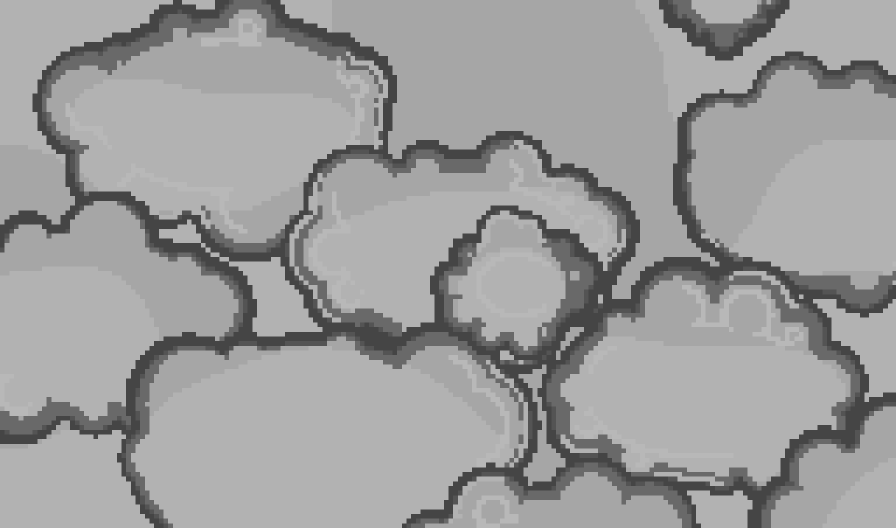
Give the GLSL for this texture, as a WebGL 2 fragment shader.

```glsl
#version 300 es
precision highp float;

uniform vec2 u_resolution;
out vec4 fragColor;

const float TAU = 6.28319;
const float CELLS = 113.0;   // mosaic cells per canvas height
const int CLOUDS = 8;
const int ISLANDS = 2;
const int LOBES = 11;

const float INK = 0.27;
const float SOFT_INK = 0.33;
const float SHADE = 0.41;
const float BODY = 0.65;
const float LIGHT = 0.70;

float hash(vec2 p) {
    vec3 q = fract(p.xyx * 0.1031);
    q += dot(q, q.yzx + 33.33);
    return fract((q.x + q.y) * q.z);
}

float noise(vec2 p) {
    vec2 cell = floor(p);
    vec2 f = fract(p);
    f = f * f * (3.0 - 2.0 * f);
    float low = mix(hash(cell), hash(cell + vec2(1, 0)), f.x);
    float high = mix(hash(cell + vec2(0, 1)), hash(cell + vec2(1, 1)), f.x);
    return mix(low, high, f.y);
}

float ellipseDistance(vec2 p, vec2 radius) {
    float a = max(length(p / radius), 1e-3);
    float b = max(length(p / (radius * radius)), 1e-3);
    return a * (a - 1.0) / b;
}

// Ellipse ringed with round lobes of uneven size
float cloudDistance(vec2 p, vec2 radius, float seed) {
    float d = ellipseDistance(p, radius * 0.85);
    for (int i = 0; i < LOBES; i++) {
        float k = float(i);
        float angle = TAU * (k + 0.6 * hash(vec2(k, seed))) / float(LOBES);
        float size = radius.y * mix(0.22, 0.48, hash(vec2(k + 40.0, seed)));
        vec2 centre = 0.7 * radius * vec2(cos(angle), sin(angle));
        d = min(d, length(p - centre) - size);
    }
    return d;
}

// Lays one cloud with ink line, shaded rim and highlights over a tone
float paintCloud(float under, vec2 p, vec2 centre, vec2 radius, float seed) {
    vec2 q = p - centre;
    if (length(q / radius) > 1.5) return under;
    float depth = -cloudDistance(q, radius, seed);
    if (depth < 0.0) return under;

    vec2 shift = vec2(seed * 7.0, seed * 3.0 + 20.0);
    float line = mix(0.008, 0.023, noise(q * 6.0 + shift));
    float rim = line + mix(0.002, 0.040, noise(q * 5.0 + shift + 9.0));
    float streak = noise(q * 7.0 + shift + 31.0);

    if (depth < line) return INK;
    if (streak > 0.72 && abs(depth - line - 0.009) < 0.005) return LIGHT;
    if (depth < min(line + 0.004, rim)) return SOFT_INK;
    if (depth < rim) return SHADE;

    // Thin inner arc, then a broad light pool low in the body
    if (streak > 0.62 && abs(depth - 0.062) < 0.006) return LIGHT + 0.02;
    float pool = length(q / radius + vec2(0.0, 0.2));
    return pool < 0.3 + 0.7 * noise(q * 4.0 + shift + 57.0) ? LIGHT : BODY;
}

float scene(vec2 p) {
    float tone = noise(p * 2.3 + 4.0) > 0.5 ? LIGHT : BODY;

    // Large clouds, from the back at the top to the front at the bottom
    for (int i = 0; i < CLOUDS; i++) {
        float k = float(i);
        vec2 centre = vec2(1.9 * fract(0.28 + 0.618 * k) - 0.1, 0.78 - 0.13 * k);
        vec2 radius = vec2(0.38, 0.25) * mix(0.88, 1.18, hash(vec2(k, 5.0)));
        tone = paintCloud(tone, p, centre, radius, k + 1.0);
    }

    // Small floating clouds
    for (int i = 0; i < ISLANDS; i++) {
        float k = float(i);
        vec2 centre = vec2(0.98, 0.46) + k * vec2(0.39, 0.54);
        vec2 radius = vec2(0.16, 0.14) - 0.04 * k;
        tone = paintCloud(tone, p, centre, radius, k + 21.0);
    }
    return tone;
}

void main() {
    // Four samples per pixel smooth the cell borders
    float tone = 0.0;
    for (int i = 0; i < 4; i++) {
        vec2 offset = vec2(i % 2, i / 2) * 0.5 - 0.25;
        vec2 p = (gl_FragCoord.xy + offset) / u_resolution.y;
        tone += 0.25 * scene((floor(p * CELLS) + 0.5) / CELLS);
    }
    fragColor = vec4(vec3(tone), 1.0);
}
```
